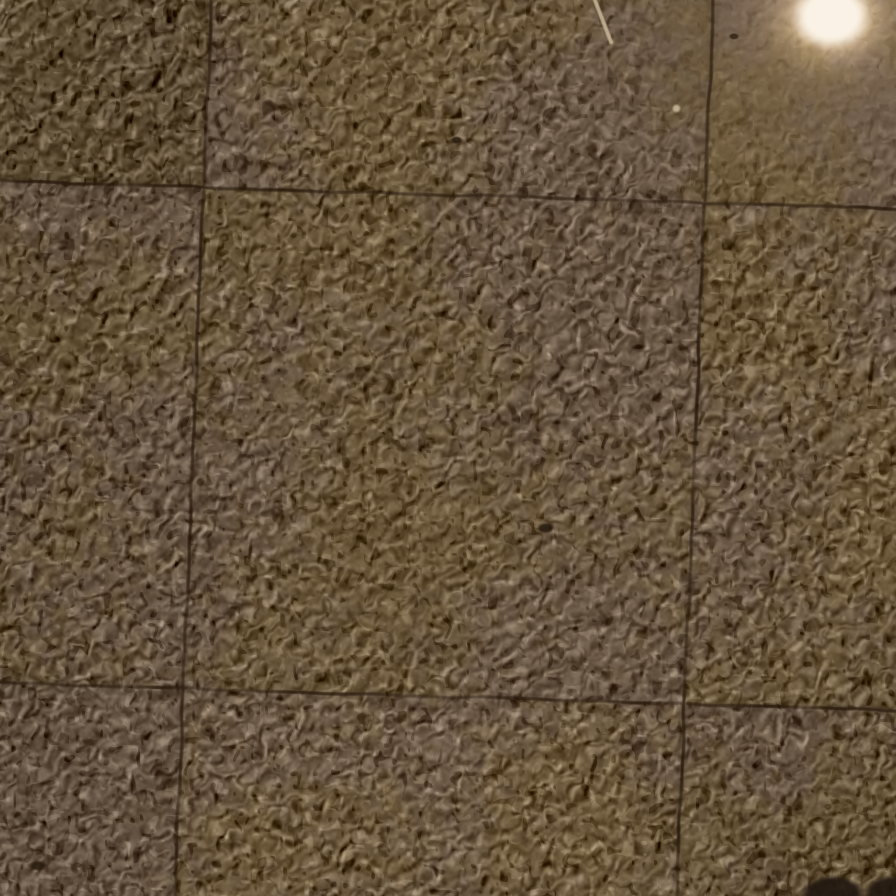
Give the GLSL for this texture, as a Shadertoy shader.

```glsl
// Polished brown granite floor tiles with thin dark joints and a lamp reflection.

float hash(vec2 p) {
    return fract(sin(dot(p, vec2(127.1, 311.7))) * 43758.55);
}

float noise(vec2 p) {
    vec2 i = floor(p), f = fract(p);
    f = f * f * (3.0 - 2.0 * f);
    return mix(mix(hash(i), hash(i + vec2(1, 0)), f.x),
               mix(hash(i + vec2(0, 1)), hash(i + vec2(1, 1)), f.x), f.y);
}

float fbm(vec2 p) {
    float sum = 0.0, amp = 0.5;
    for (int i = 0; i < 4; i++) {
        sum += amp * noise(p);
        p = p * 2.03 + 17.3;
        amp *= 0.5;
    }
    return sum / 0.9375;
}

float segment(vec2 p, vec2 a, vec2 b) {
    vec2 d = b - a;
    return length(p - a - d * clamp(dot(p - a, d) / dot(d, d), 0.0, 1.0));
}

// Signed relief of short bent grains, lit from the upper left
float grainRelief(vec2 uv) {
    vec2 curl = vec2(noise(uv * 85.0), noise(uv * 85.0 + 41.0)) - 0.5;
    vec2 q = mat2(0.94, 0.34, -0.34, 0.94) * uv * vec2(160.0, 125.0) + curl * 1.7;
    vec2 light = vec2(-0.36, 0.28);
    return noise(q - light) - noise(q + light);
}

// Sparse dark pits, at most one per cell
float pits(vec2 uv) {
    vec2 cell = floor(uv * 9.0);
    vec2 centre = 0.3 + 0.4 * vec2(hash(cell + 3.0), hash(cell + 8.0));
    vec2 d = (fract(uv * 9.0) - centre) * vec2(0.75, 1.2);
    float r = mix(0.03, 0.06, hash(cell + 5.0));
    return step(0.9, hash(cell + 21.0)) * smoothstep(r * 1.3, r * 0.6, length(d));
}

void mainImage(out vec4 fragColor, in vec2 fragCoord) {
    vec2 uv = fragCoord / iResolution.xy;
    float px = 1.0 / iResolution.y;

    // Slightly skewed tile grid; joints lie on whole numbers
    vec2 grid = vec2(uv.x - 0.195 - 0.041 * uv.y, uv.y - 0.238 + 0.031 * uv.x) / 0.56;
    grid += 0.004 * (vec2(noise(uv.yy * 24.0), noise(uv.xx * 24.0 + 9.0)) - 0.5);
    vec2 tile = floor(grid);
    float tone = hash(tile + 4.0);

    // Faint ochre clouds over grey-brown stone, shifted from tile to tile
    float cloud = fbm(uv * 4.5 + tile * 7.3);
    float ochre = smoothstep(0.34, 0.74, cloud + 0.25 * (noise(uv * 60.0) - 0.5));
    float corner = step(grid.x, 0.0) * step(1.0, grid.y);
    ochre = mix(ochre, 1.0, 0.6 * corner);
    vec3 color = mix(vec3(0.405, 0.335, 0.268), vec3(0.408, 0.335, 0.222), ochre);
    color *= 0.99 + 0.04 * tone - 0.10 * corner;
    color *= 0.95 + 0.07 * smoothstep(0.0, 0.4, uv.x);
    color *= 1.0 - 0.08 * smoothstep(0.6, 1.0, uv.x) * smoothstep(0.4, 0.0, uv.y);

    // Grain, softened where the lamp washes it out
    vec2 lamp = vec2(0.928, 0.982);
    float lampDist = length((uv - lamp) * vec2(0.92, 1.1));
    float contrast = mix(0.25, 1.0, smoothstep(0.08, 0.36, lampDist));
    contrast *= mix(0.92, 1.08, tone);
    float bend = 1.2 * noise(uv * 80.0 + 13.0);
    float fleck = smoothstep(0.64, 0.86, noise(uv * vec2(165.0, 125.0) + bend));
    float chip = smoothstep(0.66, 0.90, noise(uv * vec2(135.0, 155.0) + 71.0 + bend));
    float fine = noise(uv * 260.0) - 0.5;
    float grain = 0.23 * grainRelief(uv) - 0.13 * fleck + 0.10 * chip + 0.07 * fine;
    color += contrast * grain * vec3(1.0, 0.99, 0.95);
    color = mix(color, vec3(0.15, 0.10, 0.05), 0.85 * pits(uv));

    // Thin joints that fade in and out, with a faint dirty border
    vec2 joint = abs(grid - round(grid)) * 0.56;
    vec2 wear = 0.25 + 0.65 * vec2(noise(uv.yx * vec2(28.0, 3.0)),
                                   noise(uv * vec2(28.0, 3.0) + 31.0));
    vec2 line = wear * (1.0 - smoothstep(vec2(0.0005), vec2(0.0020 + px), joint));
    color *= 1.0 - 0.10 * exp(-min(joint.x, joint.y) * 200.0);
    color = mix(color, vec3(0.15, 0.09, 0.04), max(line.x, line.y));

    // Lamp reflection: bright core, warm halo, wide haze
    color += vec3(0.50, 0.45, 0.36) * exp(-pow(lampDist / 0.050, 2.0));
    color += vec3(0.08, 0.073, 0.065) * exp(-lampDist * 10.0);
    color = mix(color, vec3(0.98, 0.95, 0.90), smoothstep(0.046, 0.024, lampDist));

    // Small glints: a thin streak and a dot
    float streak = segment(uv, vec2(0.662, 1.005), vec2(0.682, 0.953));
    float spot = length(uv - vec2(0.755, 0.879));
    float glint = max(smoothstep(0.0035, 0.0008, streak), smoothstep(0.006, 0.002, spot));
    color = mix(color, vec3(0.82, 0.75, 0.62), 0.8 * glint);

    // Dark object cut off by the lower right edge
    float blob = min(length((uv - vec2(0.930, 0.0)) * vec2(0.65, 1.0)),
                     length((uv - vec2(0.995, 0.0)) * vec2(0.75, 1.0)));
    color = mix(color, vec3(0.13, 0.09, 0.06), 0.9 * smoothstep(0.025, 0.017, blob));

    fragColor = vec4(clamp(color, 0.0, 1.0), 1.0);
}
```
